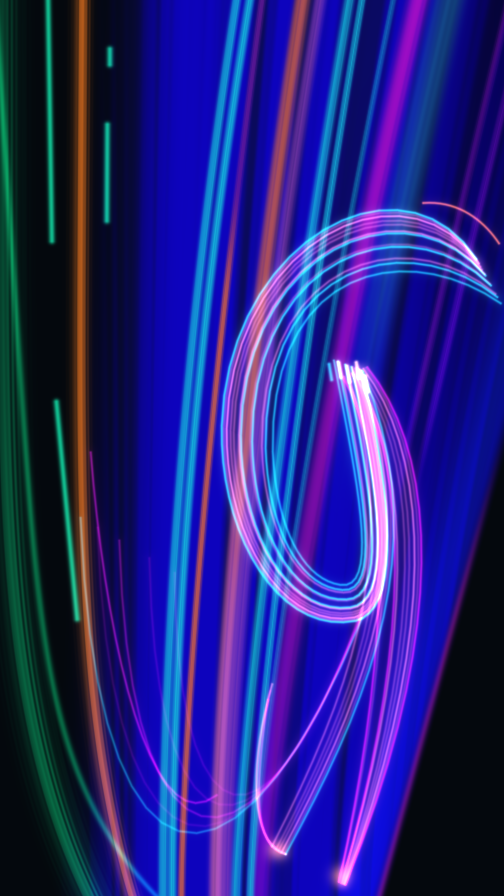
Write a WebGL 2 fragment shader that draws this background.

```glsl
#version 300 es
precision highp float;
// Neon light trails: tall curved beams on deep blue with a looping swirl of fine strands.
uniform vec2 u_resolution;
out vec4 fragColor;

const vec3 CYAN = vec3(0.08, 0.72, 0.86);
const vec3 MAGENTA = vec3(0.76, 0.06, 0.78);
const vec3 ORANGE = vec3(0.86, 0.40, 0.24);
const vec3 PINK = vec3(0.88, 0.42, 0.76);
const vec3 GREEN = vec3(0.02, 0.52, 0.29);

float hash(float n) { return fract(sin(n * 91.7) * 4375.5); }

float noise(float x) {
  float f = fract(x);
  return mix(hash(floor(x)), hash(floor(x) + 1.0), f * f * (3.0 - 2.0 * f));
}

float segment(vec2 p, vec2 a, vec2 b) {
  vec2 e = b - a, q = p - a;
  return length(q - e * clamp(dot(q, e) / max(dot(e, e), 1e-4), 0.0, 1.0));
}

float bell(float d, float width) { return exp(-d * d / (width * width)); }

// Distance to a cubic curve whose control points are the columns of m.
float curve(vec2 p, mat4x2 m) {
  vec2 lo = min(min(m[0], m[1]), min(m[2], m[3])) - 3.0;
  vec2 hi = max(max(m[0], m[1]), max(m[2], m[3])) + 3.0;
  if (any(lessThan(p, lo)) || any(greaterThan(p, hi))) return 99.0;
  float d = 99.0;
  vec2 a = m[0];
  for (int i = 1; i <= 18; i++) {
    float t = float(i) / 18.0, s = 1.0 - t;
    vec2 b = m * vec4(s * s * s, 3.0 * s * s * t, 3.0 * s * t * t, t * t * t);
    d = min(d, segment(p, a, b));
    a = b;
  }
  return d;
}

// Strands spread unevenly between an inner and an outer curve.
vec3 bundle(vec2 p, mat4x2 inner, mat4x2 outer, int count, vec3 tintA, vec3 tintB) {
  vec3 light = vec3(0.0);
  for (int i = 0; i < count; i++) {
    float n = float(i), s = 1.0 - pow((n + 0.7 * hash(n)) / float(count), 1.6);
    float d = curve(p, inner + (outer - inner) * s);
    float glow = bell(d, 0.27) * (0.3 + 0.6 * hash(n + 7.0)) + 0.07 * bell(d, 1.2);
    light += mix(tintA, tintB, smoothstep(0.3, 0.7, hash(n))) * glow;
  }
  return light;
}

// Beam running from x = top to x = bottom, bent by the exponent.
float beam(vec2 uv, float top, float bottom, float bend, float width) {
  float d = (uv.x * 100.0 - mix(bottom, top, pow(uv.y, bend))) / width;
  return exp(-d * d * (0.5 + 0.5 * d * d)) * (0.75 + 0.25 * noise(d * 4.0 + top));
}

void main() {
  vec2 uv = gl_FragCoord.xy / u_resolution;
  vec2 p = gl_FragCoord.xy / u_resolution.x * 100.0; // canvas width = 100
  float t = 1.0 - uv.y;

  // Blue field with fanning streaks between two dark sides
  float fan = (p.x - 25.0) / mix(50.0, 78.0, pow(uv.y, 1.4));
  float streak = 0.6 * noise(fan * 17.0) + 0.4 * noise(fan * 60.0 + 9.0);
  vec3 blue = mix(vec3(0.04, 0.04, 0.36), vec3(0.05, 0.01, 0.74), smoothstep(0.1, 0.8, streak + 0.25 * t));
  blue *= 1.0 - 0.55 * smoothstep(0.7, 1.0, fan) * uv.y;
  float edge = 76.0 + 0.27 * p.y - p.x;
  blue += vec3(0.0, 0.04, 0.16) * bell(edge - 5.0, 5.0);
  float field = smoothstep(17.0, 38.0, p.x + 7.0 * t) * smoothstep(-1.0, 2.5, edge);
  vec3 col = mix(vec3(0.015, 0.03, 0.05), blue, field);
  col += vec3(0.3, 0.03, 0.15) * bell(edge - 0.7, 0.7) * smoothstep(95.0, 50.0, p.y);

  // Green and orange trails sweeping down the left side
  float g = p.x - 1.0 - 17.0 * pow(t, 5.0);
  col += GREEN * bell(g, 3.0) * (0.3 + 0.5 * noise(g * 2.2 + 4.0)) * (0.5 + 0.5 * t);
  col += GREEN * 0.7 * bell(p.x + 1.0 - 12.0 * t - 20.0 * pow(t, 8.0), 0.7);
  float o = p.x - 16.2 + 1.2 * t - 11.0 * pow(t, 5.0);
  col += vec3(0.72, 0.34, 0.06) * bell(o, 1.5) * (0.5 + 0.5 * noise(o * 3.0 + 2.0));
  float dash = min(segment(p, vec2(9.5, 180), vec2(10.3, 130)), segment(p, vec2(21.8, 168), vec2(21.8, 165)));
  dash = min(dash, min(segment(p, vec2(21.3, 153), vec2(21.2, 134)), segment(p, vec2(11.2, 98), vec2(15.3, 55))));
  col += vec3(0.05, 0.7, 0.5) * bell(dash, 0.6);

  // Tall beams
  col = mix(col, vec3(0.1, 0.42, 0.65), 0.65 * beam(uv, 89.0, 52.0, 1.1, 3.0) * smoothstep(0.4, 0.8, uv.y));
  col = mix(col, CYAN, 0.5 * beam(uv, 78.0, 50.0, 1.3, 0.6));
  col = mix(col, MAGENTA, 0.9 * beam(uv, 83.0, 51.5, 1.3, 2.0) * (0.5 + 0.5 * uv.y));
  col = mix(col, mix(PINK, ORANGE, smoothstep(0.2, 0.6, uv.y)), 0.85 * beam(uv, 60.0, 43.0, 1.6, 1.5));
  col = mix(col, vec3(0.55, 0.25, 0.72), 0.75 * beam(uv, 63.5, 45.0, 1.6, 1.2));
  col = mix(col, mix(ORANGE, vec3(0.4, 0.1, 0.6), smoothstep(0.65, 0.8, uv.y)), 0.85 * beam(uv, 52.0, 36.0, 1.5, 0.7));
  for (int i = 0; i < 2; i++) {
    float k = float(i);
    col = mix(col, CYAN, 0.95 * beam(uv, 46.9 + 2.6 * k, 32.3 + 1.8 * k, 1.9, 0.9));
    col = mix(col, CYAN, 0.9 * beam(uv, 69.3 + 2.5 * k, 46.8 + 2.8 * k, 1.35, 1.0 - 0.3 * k));
    col += MAGENTA * 0.28 * beam(uv, 101.0 + 4.0 * k, 63.0 + 3.0 * k, 1.1, 0.8) * smoothstep(0.4, 0.6, uv.y);
  }

  // Swirl: upper arc, lower arc, inner return
  mat4x2 upIn = mat4x2(100, 116.4, 81, 128, 54.4, 124.5, 55.5, 87.5);
  mat4x2 upOut = mat4x2(94.5, 126.4, 80, 148.8, 45.1, 130.3, 44, 93.3);
  mat4x2 lowIn = mat4x2(upIn[3], 56.3, 73.6, 60.6, 64.4, 67.1, 62.7);
  mat4x2 lowOut = mat4x2(upOut[3], 43.5, 71.3, 55.6, 51.6, 70.6, 54.6);
  mat4x2 backIn = mat4x2(lowIn[3], 75.2, 60.9, 69.4, 85.2, 65.5, 106.5);
  mat4x2 backOut = mat4x2(lowOut[3], 80, 57, 77.5, 80.6, 71.8, 104.2);
  vec3 light = max(bundle(p, upIn, upOut, 12, CYAN, PINK), bundle(p, lowIn, lowOut, 12, CYAN, PINK));
  light = max(light, bundle(p, backIn, backOut, 12, CYAN, PINK));
  mat4x2 cap = mat4x2(84, 137.5, 91, 138, 96, 134, 99, 129.5);
  light += bundle(p, cap, cap, 1, ORANGE, ORANGE);

  // Tails falling to the bottom and the thin arcs beneath
  light += bundle(p, mat4x2(67.1, 102.5, 76.4, 85.2, 75.2, 48.1, 67, 3),
    mat4x2(72.9, 104.9, 86.8, 87.5, 89, 52.8, 68.6, 2.3), 9, MAGENTA, PINK) * 0.8;
  mat4x2 tailIn = mat4x2(69, 103, 78, 70, 72, 46, 53.7, 10);
  mat4x2 tailOut = mat4x2(72, 104, 86, 70, 74, 40, 56.7, 8.3);
  light += bundle(p, tailIn, tailOut, 6, CYAN, PINK) * 0.7;
  light += bundle(p, mat4x2(tailIn[3], 51, 13, 51, 22, 53, 38),
    mat4x2(tailOut[3], 50, 10, 49, 25, 54, 42), 3, PINK, MAGENTA) * 0.7;
  light += bundle(p, mat4x2(38.2, 62, 38.2, 11, 54.4, 6.5, 71.8, 57.4),
    mat4x2(16, 75, 19, -2, 46.3, -7, 71.8, 55), 5, CYAN, MAGENTA) * 0.5;
  mat4x2 rose = mat4x2(18, 88, 21, 50, 30, 10, 43, 20);
  light += bundle(p, rose, rose, 1, MAGENTA, PINK) * 0.6;

  // Bright strand tips and hot turning points
  for (int i = 0; i < 5; i++) {
    float k = float(i);
    vec2 tip = vec2(65.3 + 1.8 * k, 103.0 + 3.0 * hash(k + 2.0));
    light += mix(CYAN, vec3(1.0, 0.75, 0.7), hash(k)) * bell(segment(p, tip, tip + vec2(0.5, -3.0)), 0.4);
  }
  light += vec3(0.6, 0.35, 0.1) * (bell(length(p - vec2(55, 9)), 2.0) + bell(length(p - vec2(67.6, 4)), 2.0));

  col += light * (1.0 - 0.8 * col);
  fragColor = vec4(col, 1.0);
}
```
